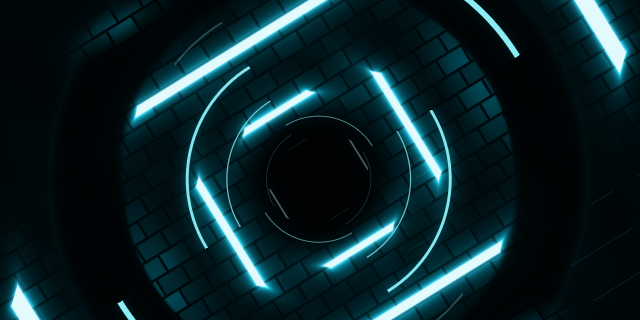
Give the GLSL for this background, as a WebGL 2 fragment shader.

```glsl
#version 300 es
precision highp float;

uniform vec2 u_resolution;
out vec4 fragColor;

#define CENTER vec2(0.498, 0.44)
#define TILT 0.553
#define BRICK_SIZE vec2(0.092, 0.062)
#define MORTAR 0.004
#define HALO_TIGHT 0.011
#define HALO_WIDE 0.048
#define BASE vec3(0.0, 0.022, 0.03)
#define TEAL vec3(0.012, 0.62, 0.73)
#define WHITE vec3(0.89, 0.98, 0.99)

const float PI = 3.14159;
const int BAR_COUNT = 6;

// Offset from the centre, half length, half width, brightness
const vec4 BARS[BAR_COUNT] = vec4[](
    vec4(0.127, 0.032, 0.001, 0.10),
    vec4(0.147, 0.053, 0.002, 0.45),
    vec4(0.247, 0.122, 0.010, 1.0),
    vec4(0.327, 0.192, 0.012, 1.0),
    vec4(0.478, 0.375, 0.014, 1.0),
    vec4(1.000, 0.190, 0.026, 1.0));

float hash(vec2 p) {
    return fract(sin(dot(p, vec2(127.1, 311.7))) * 43758.5453);
}

float noise(vec2 p) {
    vec2 i = floor(p), f = fract(p);
    f = f * f * (3.0 - 2.0 * f);
    return mix(mix(hash(i), hash(i + vec2(1, 0)), f.x),
               mix(hash(i + vec2(0, 1)), hash(i + 1.0), f.x), f.y);
}

float coverage(float d, float px) {
    return clamp(0.5 - d / px, 0.0, 1.0);
}

// Bar whose ends slant inward on the outer side
float barDistance(vec2 p, vec4 bar) {
    float across = p.y - bar.x;
    vec2 d = vec2(p.x - bar.y + across * 0.9, abs(across) - bar.z);
    return length(max(d, 0.0)) + min(max(d.x, d.y), 0.0);
}

// Arc pair, with start and end in quarter turns repeated each half turn
float arcDistance(float r, float turn, float radius, float halfWidth, vec2 span) {
    float ends = max(span.x - turn, turn - span.y) * r * PI * 0.5;
    return max(abs(r - radius) - halfWidth, ends);
}

// Brick tone, zero in the mortar
float bricks(vec2 p, float px) {
    vec2 cell = p / BRICK_SIZE;
    cell.x += 0.5 * mod(floor(cell.y), 2.0);
    vec2 edge = (0.5 - abs(fract(cell) - 0.5)) * BRICK_SIZE;
    float face = coverage(MORTAR - min(edge.x, edge.y), px * 1.5);
    return face * (0.45 + 0.55 * hash(floor(cell)));
}

void main() {
    float px = 1.0 / u_resolution.y;
    vec2 p = (gl_FragCoord.xy - CENTER * u_resolution) * px;
    float c = cos(TILT), s = sin(TILT);
    vec2 q = vec2(c * p.x + s * p.y, c * p.y - s * p.x);
    vec2 a = abs(q);
    float r = length(q);
    float turn = fract(atan(q.y, q.x) / PI) * 2.0;
    float wall = bricks(q, px);

    // Light bars, alternating between the two tilted axes
    float core = 0.0, tight = 0.0, wide = 0.0;
    for (int i = 0; i < BAR_COUNT; i++) {
        vec4 bar = BARS[i];
        float d = barDistance(i % 2 == 0 ? a : a.yx, bar);
        float power = bar.w * smoothstep(0.0, 0.01, bar.z);
        core = max(core, coverage(d, px * 1.5) * bar.w);
        tight += power * exp(-max(d, 0.0) / HALO_TIGHT);
        wide += power * exp(-max(d, 0.0) / HALO_WIDE);
    }

    // Thin concentric arcs in alternating quadrants
    vec2 even = vec2(0.0, 1.0), odd = vec2(1.0, 2.0);
    float arcs = 0.22 * coverage(arcDistance(r, turn, 0.163, 0.001, odd), px);
    arcs += 0.55 * coverage(arcDistance(r, turn, 0.197, 0.0015, even), px);
    arcs += 0.75 * coverage(arcDistance(r, turn, 0.287, 0.002, odd), px);
    arcs += 0.95 * coverage(arcDistance(r, turn, 0.411, 0.0045, odd), px);
    arcs += 0.25 * coverage(arcDistance(r, turn, 0.575, 0.003, vec2(1.0, 1.22)), px);
    arcs += coverage(arcDistance(r, turn, 0.73, 0.009, even), px);
    float arcGlow = exp(-abs(r - 0.411) / 0.014) * step(1.0, turn) * 0.22;
    arcGlow += exp(-abs(r - 0.73) / 0.014) * step(turn, 1.0) * 0.2;

    // Lit masonry on the tunnel rim and in the upper corner
    float rim = smoothstep(0.44, 0.59, r) * (1.0 - smoothstep(0.605, 0.618, r));
    rim *= exp(-pow(q.y / (r * 0.36 + 0.01), 2.0));
    vec2 patchOffset = (a - vec2(0.26, 0.74)) / vec2(0.13, 0.04);
    float masonry = wall * (0.45 * rim + 0.4 * exp(-dot(patchOffset, patchOffset)));

    // Fine floor seams at the lower right
    float seamGap = abs(fract(q.y / 0.13 + 0.46) - 0.5) * 0.13;
    float seams = coverage(seamGap - 0.001, px) * step(0.53, q.x) * step(q.y, -0.48);
    float nearGap = abs(fract(q.y / 0.045) - 0.5) * 0.045;
    float nearBand = smoothstep(0.28, 0.31, r) * (1.0 - smoothstep(0.38, 0.41, r));
    seams += coverage(nearGap - 0.0008, px) * nearBand * step(0.12, q.x) * step(q.y, -0.1);
    seams *= step(0.3, noise(q * vec2(18.0, 60.0)));

    // Shadowed hub and outer ring, with a faint haze between
    float shade = smoothstep(0.14, 0.26, r);
    shade *= 1.0 - 0.75 * smoothstep(0.61, 0.64, r) * (1.0 - smoothstep(0.80, 0.86, r));
    float haze = 0.055 * shade * noise(q * 7.0) * exp(-r * 1.3);
    haze += 0.045 * exp(-abs(r - 0.84) / 0.012);

    float light = 0.8 * tight + wide * shade * (0.14 + 0.45 * wall);
    light += masonry + arcGlow + haze + 0.22 * seams;
    vec3 color = BASE * (0.35 + 0.65 * shade) + TEAL * min(light, 1.2);
    color += vec3(0.3, 0.12, 0.1) * pow(min(tight, 1.0), 2.0);
    color = mix(color, vec3(0.55, 0.93, 0.96), min(arcs, 1.0));
    color = mix(color, WHITE, core);
    fragColor = vec4(clamp(color, 0.0, 1.0), 1.0);
}
```
